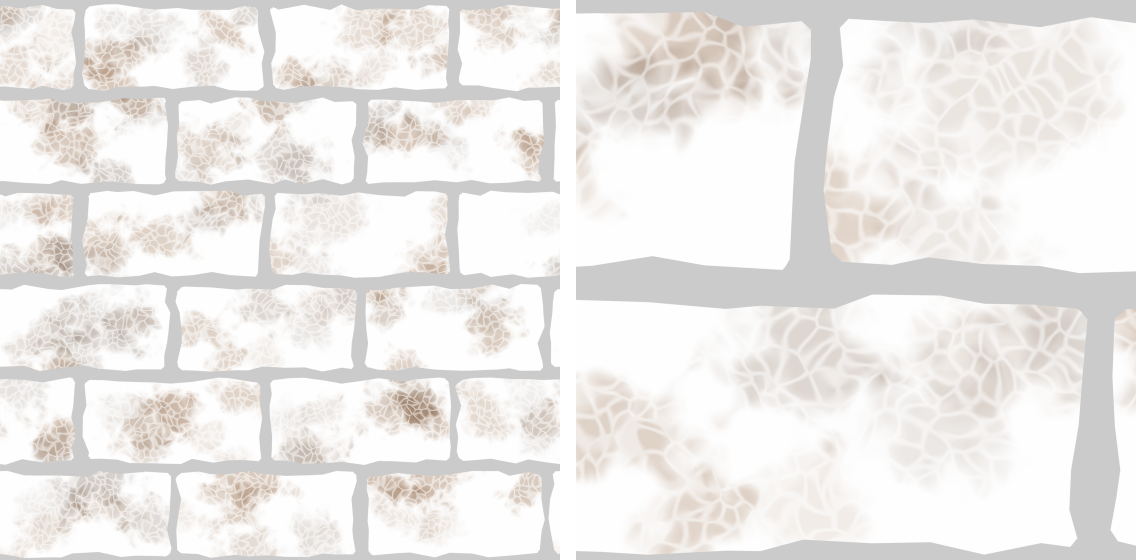
Left: the whole. Right: its middle third, enlarged.
Reproduce this texture procedurally as a Shadertoy shader.

```glsl
// Whitewashed brick wall in running bond, with ragged grey joints and crackled beige stains.

const vec2 BRICKS = vec2(3.0, 6.0);          // repeats across and down
const vec2 BOND_ORIGIN = vec2(0.143, -0.002);
const vec3 MORTAR = vec3(0.796);
const vec3 WHITEWASH = vec3(0.995);
const vec3 BEIGE_STAIN = vec3(0.85, 0.785, 0.73);
const vec3 GREY_STAIN = vec3(0.845, 0.82, 0.80);
const int STAINS = 7;
const float TAU = 6.2831853;

float hash(vec2 p) {
    vec3 q = fract(p.xyx * 0.1031);
    q += dot(q, q.yzx + 33.33);
    return fract((q.x + q.y) * q.z);
}

vec2 hash2(vec2 p) {
    return vec2(hash(p), hash(p + vec2(71.0, 37.0)));
}

// Distances to the nearest and second nearest cell point; wraps after n cells.
vec2 cellular(vec2 uv, float n) {
    vec2 p = uv * n, cell = floor(p);
    vec2 nearest = vec2(9.0);
    for (int y = -1; y <= 1; y++)
    for (int x = -1; x <= 1; x++) {
        vec2 c = cell + vec2(x, y);
        float d = length(c + hash2(mod(c, n) + n) - p);
        nearest = d < nearest.x ? vec2(d, nearest.x) : vec2(nearest.x, min(nearest.y, d));
    }
    return nearest;
}

// Layered sines of whole frequency, used to bend the cells.
vec2 bend(vec2 uv) {
    vec2 a = TAU * uv;
    return 0.004 * sin(a.yx * 11.0 + 2.0 * sin(a * 7.0))
         + 0.002 * sin(a.yx * 29.0 + 2.0 * sin(a * 17.0));
}

// Jagged polyline from 0 to 1 with two unevenly placed knots per step.
float jagged(float t, float steps, float seed) {
    float x = t * steps, i = floor(x), f = x - i;
    float split = mix(0.25, 0.75, hash(vec2(i + 50.0, seed)));
    float a = hash(vec2(i, seed));
    float m = hash(vec2(i + 20.0, seed));
    float b = hash(vec2(i + 1.0, seed));
    return f < split ? mix(a, m, f / split) : mix(m, b, (f - split) / (1.0 - split));
}

// Distance inside the ragged outline of one brick, in canvas units.
float brickDistance(vec2 p, float seed) {
    vec2 size = 1.0 / BRICKS;
    vec2 low = vec2(jagged(p.y, 3.0, seed), jagged(p.x, 5.0, seed + 100.0));
    vec2 high = vec2(jagged(p.y, 3.0, seed + 200.0), jagged(p.x, 5.0, seed + 300.0));
    vec2 thin = vec2(0.003, 0.005), thick = vec2(0.0165, 0.0165);
    vec2 d = min(p * size - mix(thin, thick, low),
                 (1.0 - p) * size - mix(thin, thick, high));
    float corner = (d.x + d.y) * 0.707 - 0.004;
    return min(min(d.x, d.y), corner);
}

// Soft rotated ellipse whose rim is broken up by the given roughness.
float stainMask(vec2 offset, vec2 radii, float angle, float roughness) {
    float c = cos(angle), s = sin(angle);
    float r = length(mat2(c, s, -s, c) * offset / radii) + roughness;
    return 1.0 - smoothstep(0.35, 1.15, r);
}

// Whitewash multiplied by scattered stains.
vec3 brickColor(vec2 p, float seed, float roughness, float grain) {
    vec3 color = WHITEWASH;
    for (int i = 0; i < STAINS; i++) {
        vec2 key = vec2(seed + 400.0, float(i) * 5.0);
        vec2 center = hash2(key);
        vec2 shape = hash2(key + vec2(0.0, 1.0));
        vec2 look = hash2(key + vec2(0.0, 2.0));
        vec2 radii = mix(vec2(0.035, 0.025), vec2(0.088, 0.052), shape);
        float angle = (hash(key + vec2(0.0, 3.0)) - 0.5) * 1.6;
        float mask = stainMask((p - center) / BRICKS, radii, angle, roughness);
        vec3 tint = mix(BEIGE_STAIN, GREY_STAIN, smoothstep(0.35, 0.75, look.x));
        color *= mix(vec3(1.0), tint, mask * grain * mix(0.3, 1.0, look.y));
    }
    return color;
}

void mainImage(out vec4 fragColor, in vec2 fragCoord) {
    vec2 uv = fragCoord / iResolution.xy;
    float pixel = 1.0 / min(iResolution.x, iResolution.y);

    // Running bond: even rows are shifted by half a brick.
    vec2 grid = (uv - BOND_ORIGIN) * BRICKS;
    grid.x -= 0.5 * (1.0 - mod(floor(grid.y), 2.0));
    vec2 id = mod(floor(grid), BRICKS), p = fract(grid);
    float seed = id.x + id.y * BRICKS.x + 1.0;

    // Ragged stain rims and pale crackle inside the stains.
    vec2 bent = uv + bend(uv);
    float roughness = 0.8 * (cellular(bent, 22.0).x - 0.45)
                    + 0.5 * (cellular(bent, 52.0).x - 0.45);
    vec2 crackle = cellular(bent, 74.0);
    float grain = mix(0.45, 1.0, smoothstep(0.02, 0.38, crackle.y - crackle.x));

    float inside = smoothstep(-0.7 * pixel, 0.7 * pixel, brickDistance(p, seed));
    vec3 color = mix(MORTAR, brickColor(p, seed, roughness, grain), inside);
    fragColor = vec4(color, 1.0);
}
```
